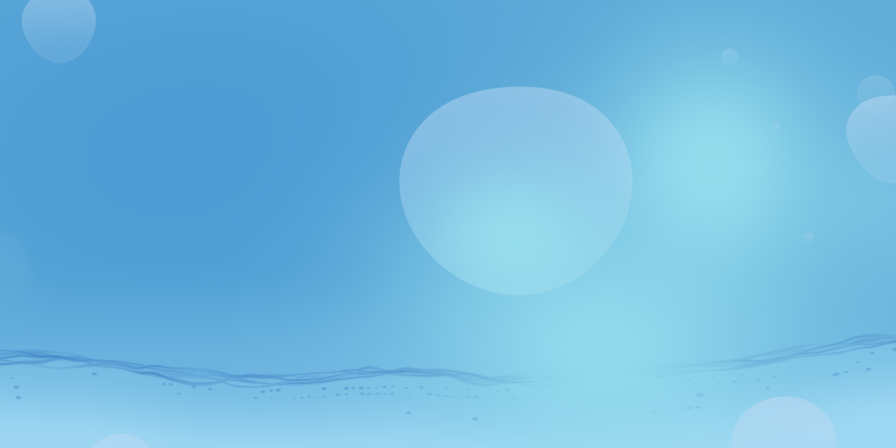
This background is drawn by a WebGL 1 fragment shader. Its source:

```glsl
precision highp float;

uniform vec2 u_resolution;

const vec3 DEEP_BLUE = vec3(0.30, 0.61, 0.83);
const vec3 SOFT_BLUE = vec3(0.38, 0.68, 0.85);
const vec3 HORIZON_BLUE = vec3(0.43, 0.71, 0.88);
const vec3 WATER_TOP = vec3(0.46, 0.74, 0.89);
const vec3 WATER_BOTTOM = vec3(0.62, 0.84, 0.95);
const vec3 CYAN = vec3(0.60, 0.88, 0.935);
const vec3 PEARL = vec3(0.74, 0.85, 0.95);
const vec3 RIPPLE_BLUE = vec3(0.22, 0.47, 0.75);

float hash(vec2 p) {
  return fract(sin(dot(p, vec2(127.1, 311.7))) * 43758.55);
}

float waveNoise(float x, float seed) {
  float cell = floor(x);
  float t = smoothstep(0.0, 1.0, x - cell);
  return mix(hash(vec2(cell, seed)), hash(vec2(cell + 1.0, seed)), t);
}

float fill(float dist, float soft) {
  return 1.0 - smoothstep(-soft, soft, dist);
}

float glow(vec2 p, vec2 center, vec2 size) {
  vec2 d = (p - center) / size;
  return exp(-dot(d, d));
}

// Circle made wider by "squash" and three-sided by "lump"
float blobDistance(vec2 p, vec2 center, float radius, float squash, float lump, float turn) {
  vec2 d = p - center;
  float angle = atan(d.y, d.x);
  float shape = 1.0 + squash * cos(2.0 * angle) + lump * cos(3.0 * (angle - turn));
  return length(d) - radius * shape;
}

// Pearly film, brightest at the top, with a faint rim
vec3 addBubble(vec3 color, float dist, float height, float radius, float strength, float soft) {
  float film = mix(0.35, 1.0, smoothstep(-radius, radius, height));
  float rim = 0.12 * exp(-abs(dist) / (radius * 0.06));
  return mix(color, PEARL, fill(dist, soft) * strength * (film + rim));
}

vec3 addSmallBubble(vec3 color, vec2 p, vec2 center, float radius, float lump, float strength, float soft) {
  float dist = blobDistance(p, center, radius, 0.0, lump, 0.6);
  return addBubble(color, dist, p.y - center.y, radius, strength, soft);
}

float surfaceHeight(float x) {
  float leftRise = 0.047 * (1.0 - smoothstep(0.0, 0.5, x));
  float rightRise = 0.085 * smoothstep(1.3, 2.1, x);
  return 0.157 + leftRise + rightRise + 0.005 * sin(x * 11.0 - 8.0);
}

// Thin crossing strands along the water line
float ripples(float x, float depth, float pixel) {
  float ink = 0.0;
  for (int i = 0; i < 6; i++) {
    float seed = float(i) * 7.3;
    float offset = 0.032 * (waveNoise(x * 6.0 + seed, seed) - 0.5);
    offset += 0.008 * (waveNoise(x * 23.0, seed + 2.0) - 0.5);
    float width = 0.0045 * waveNoise(x * 13.0 + seed, seed + 4.0);
    float strand = fill(abs(depth - offset) - width, pixel + 0.001);
    ink = max(ink, strand * (0.25 + 0.6 * waveNoise(x * 9.0, seed + 6.0)));
  }
  return ink;
}

// Tiny air drops scattered below the water line
float drops(vec2 p, float cellSize, float density, float pixel) {
  vec2 cell = floor(p / cellSize);
  vec2 jitter = 0.35 + 0.3 * vec2(hash(cell + 3.1), hash(cell + 8.7));
  vec2 d = (fract(p / cellSize) - jitter) * cellSize * vec2(0.8, 1.3);
  float radius = cellSize * mix(0.12, 0.3, hash(cell + 5.3));
  float body = fill(length(d) - radius, pixel);
  float shade = 0.35 + 0.5 * smoothstep(radius, -radius, d.y);
  return body * shade * step(hash(cell + 1.9), density);
}

void main() {
  vec2 p = gl_FragCoord.xy / u_resolution.y;
  p.x *= 2.0 * u_resolution.y / u_resolution.x;
  float pixel = 1.0 / u_resolution.y;

  // Air
  vec3 color = mix(SOFT_BLUE, DEEP_BLUE, glow(p, vec2(0.5, 0.65), vec2(0.95, 0.55)));
  color = mix(color, HORIZON_BLUE, 1.0 - smoothstep(0.12, 0.42, p.y));
  color = mix(color, SOFT_BLUE, 0.5 * fill(length(p - vec2(-0.03, 0.39)) - 0.10, 0.025));

  // Water and its surface
  float depth = surfaceHeight(p.x) - p.y;
  vec3 water = mix(WATER_TOP, WATER_BOTTOM, smoothstep(0.0, 0.19, depth));
  color = mix(color, water, smoothstep(-0.012, 0.012, depth));
  float calm = 1.0 - 0.9 * glow(p, vec2(1.36, 0.17), vec2(0.17, 0.3));
  color = mix(color, RIPPLE_BLUE, 0.8 * calm * ripples(p.x, depth, pixel));
  float band = smoothstep(0.012, 0.018, depth) * (1.0 - smoothstep(0.035, 0.05, depth));
  float crowd = 0.15 + 0.6 * glow(p, vec2(0.83, 0.13), vec2(0.25, 0.2));
  float dropInk = band * drops(vec2(p.x, depth), 0.017, crowd, pixel);
  float deepBand = smoothstep(0.05, 0.06, depth) * (1.0 - smoothstep(0.09, 0.1, depth));
  dropInk += deepBand * drops(vec2(p.x, depth), 0.025, 0.06, pixel);
  color = mix(color, RIPPLE_BLUE, 0.6 * calm * dropInk);

  // Cyan light
  color = mix(color, CYAN, 0.40 * glow(p, vec2(1.42, 0.38), vec2(0.52, 0.42)));
  color = mix(color, CYAN, 0.90 * glow(p, vec2(1.59, 0.635), vec2(0.23, 0.25)));
  color = mix(color, CYAN, 0.75 * glow(p, vec2(1.34, 0.22), vec2(0.30, 0.23)));
  color = mix(color, CYAN, 0.30 * glow(p, vec2(2.0, 0.56), vec2(0.20, 0.20)));
  color = mix(color, CYAN, 0.25 * glow(p, vec2(1.08, 0.40), vec2(0.28, 0.20)));

  // Large bubble with light pooled inside
  vec2 center = vec2(1.153, 0.58);
  float dist = blobDistance(p, center, 0.246, 0.055, 0.025, 0.6);
  color = addBubble(color, dist, p.y - center.y, 0.24, 0.45, pixel);
  float pool = glow(p, vec2(1.146, 0.466), vec2(0.19, 0.16));
  color = mix(color, CYAN, 0.85 * pool * fill(dist, pixel));

  // Small bubbles
  color = addSmallBubble(color, p, vec2(0.132, 0.945), 0.082, 0.04, 0.42, pixel);
  color = addSmallBubble(color, p, vec2(1.99, 0.695), 0.098, 0.06, 0.50, pixel);
  color = addSmallBubble(color, p, vec2(1.955, 0.79), 0.042, 0.0, 0.22, pixel);
  color = addSmallBubble(color, p, vec2(1.75, 0.0), 0.117, 0.02, 0.55, pixel);
  color = addSmallBubble(color, p, vec2(0.27, -0.05), 0.082, 0.0, 0.50, pixel);
  color = addSmallBubble(color, p, vec2(1.628, 0.873), 0.019, 0.0, 0.25, pixel);
  color = addSmallBubble(color, p, vec2(1.805, 0.468), 0.013, 0.0, 0.22, pixel);
  color = addSmallBubble(color, p, vec2(1.733, 0.718), 0.008, 0.0, 0.25, pixel);

  gl_FragColor = vec4(color, 1.0);
}
```
